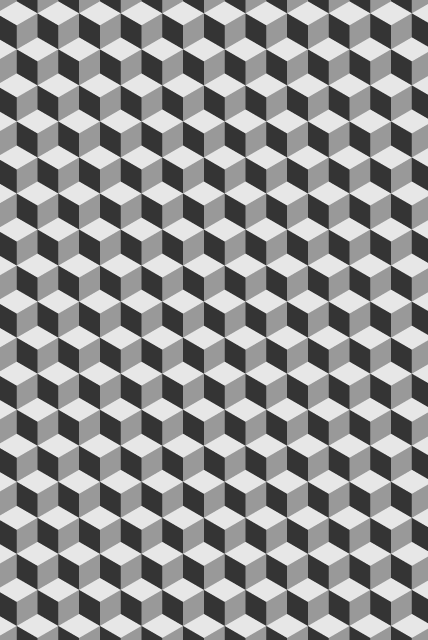
Give the GLSL for this pattern, as a WebGL 1 fragment shader.

```glsl
precision highp float;

uniform vec2 u_resolution;

#define CUBES_ACROSS 10.29
#define ROWS_DOWN 17.76
#define ORIGIN vec2(0.402, 1.057)
#define TOP_GRAY 0.905
#define LEFT_GRAY 0.205
#define RIGHT_GRAY 0.60
#define SAMPLES 4

// Offset from the nearest cube center; x in cube widths, y in row heights
vec2 cubeLocal(vec2 p) {
  vec2 period = vec2(1.0, 2.0);
  vec2 a = mod(p + 0.5 * period, period) - 0.5 * period;
  vec2 b = mod(p, period) - 0.5 * period;
  vec2 metric = vec2(1.0, 0.8660254);
  return length(a * metric) < length(b * metric) ? a : b;
}

// Flat shade of the visible face: top, left or right
float faceShade(vec2 p) {
  vec2 d = cubeLocal(p);
  if (d.y > abs(d.x) * 2.0 / 3.0) return TOP_GRAY;
  return d.x < 0.0 ? LEFT_GRAY : RIGHT_GRAY;
}

void main() {
  // Average a grid of subsamples to smooth every edge
  float shade = 0.0;
  for (int j = 0; j < SAMPLES; j++) {
    for (int i = 0; i < SAMPLES; i++) {
      vec2 jitter = (vec2(float(i), float(j)) + 0.5) / float(SAMPLES) - 0.5;
      vec2 uv = (gl_FragCoord.xy + jitter) / u_resolution;
      shade += faceShade(uv * vec2(CUBES_ACROSS, ROWS_DOWN) - ORIGIN);
    }
  }
  shade /= float(SAMPLES * SAMPLES);
  gl_FragColor = vec4(vec3(shade), 1.0);
}
```
